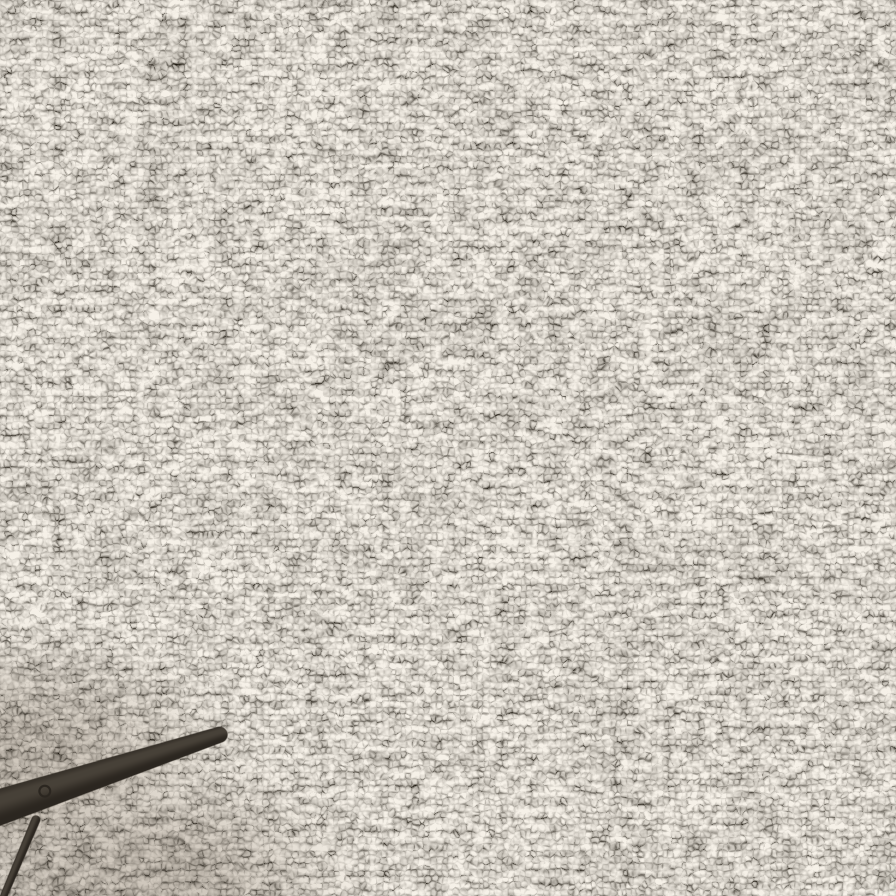
Give the GLSL for this texture, as a three.js fragment shader.

```glsl
varying vec2 vUv;

const vec2 LOOP_COUNT = vec2(150.0, 138.0);
const vec3 WOOL_TINT = vec3(0.0, -0.02, -0.055);
const vec3 SHADOW_TINT = vec3(0.84, 0.825, 0.81);
const vec3 METAL_DARK = vec3(0.17, 0.15, 0.125);
const vec3 METAL_LIGHT = vec3(0.28, 0.255, 0.22);

vec2 hash2(vec2 p) {
  vec3 q = fract(p.xyx * vec3(0.1031, 0.1030, 0.0973));
  q += dot(q, q.yzx + 33.33);
  return fract((q.xx + q.yz) * q.zy);
}

float gradientDot(vec2 cell, vec2 corner, vec2 f) {
  float angle = 6.2832 * hash2(cell + corner).x;
  return dot(vec2(cos(angle), sin(angle)), f - corner);
}

// Gradient noise, roughly -0.7 to 0.7
float gradientNoise(vec2 p) {
  vec2 i = floor(p);
  vec2 f = p - i;
  vec2 u = f * f * f * (f * (f * 6.0 - 15.0) + 10.0);
  float low = mix(gradientDot(i, vec2(0, 0), f), gradientDot(i, vec2(1, 0), f), u.x);
  float high = mix(gradientDot(i, vec2(0, 1), f), gradientDot(i, vec2(1, 1), f), u.x);
  return mix(low, high, u.y);
}

// Jittered yarn loops: x = gap to next loop, y = how level that gap lies, zw = loop randoms
vec4 yarnLoops(vec2 p, vec2 jitter) {
  vec2 base = floor(p);
  vec2 nearest = vec2(9.0);
  vec2 second = vec2(9.0);
  vec2 id = vec2(0.0);
  for (int j = -1; j <= 1; j++) {
    for (int i = -1; i <= 1; i++) {
      vec2 cell = base + vec2(float(i), float(j));
      vec2 toPoint = p - cell - 0.5 - jitter * (hash2(cell) - 0.5);
      if (length(toPoint) < length(nearest)) {
        second = nearest;
        nearest = toPoint;
        id = cell;
      } else if (length(toPoint) < length(second)) {
        second = toPoint;
      }
    }
  }
  float level = abs(normalize(second - nearest).y);
  return vec4(length(second) - length(nearest), level, hash2(id + 217.0));
}

// Brightness of the looped pile
float carpetTone(vec2 uv) {
  vec2 warp = 0.45 * vec2(gradientNoise(uv * 40.0), gradientNoise(uv * 40.0 + 71.0));
  warp += 0.32 * vec2(gradientNoise(uv * 125.0 + 9.0), gradientNoise(uv * 125.0 + 83.0));
  vec4 yarn = yarnLoops(uv * LOOP_COUNT + warp, vec2(0.65, 0.5));
  float streak = gradientNoise(uv * vec2(38.0, 100.0) + 13.0);
  float tuft = gradientNoise(uv * vec2(85.0, 120.0) + 29.0);
  float fibre = gradientNoise(uv * vec2(190.0, 240.0) + 47.0);
  float patches = gradientNoise(uv * vec2(8.0, 15.0) + 5.0);

  // Gaps are broken up, and deeper between rows than between columns
  float gap = 1.0 - smoothstep(-0.08, 0.6, yarn.x);
  float broken = smoothstep(-0.3, 0.4, tuft);
  float depth = 0.08 + broken * (0.12 + 0.30 * yarn.z * yarn.z) + 0.32 * max(-streak, 0.0);
  depth *= mix(0.65, 1.05, yarn.y);

  float tone = 0.892 + 0.08 * (yarn.w - 0.5) + 0.16 * streak;
  tone += 0.13 * fibre - 0.10 * tuft + 0.06 * patches;
  return min(tone - gap * depth, 0.965);
}

// Tapered rod: x = signed distance, y = position across it from -1 to 1
vec2 rod(vec2 p, vec2 a, vec2 b, float ra, float rb) {
  vec2 ab = b - a;
  float t = clamp(dot(p - a, ab) / dot(ab, ab), 0.0, 1.0);
  float radius = mix(ra, rb, t);
  vec2 away = p - a - ab * t;
  float across = dot(away, normalize(vec2(-ab.y, ab.x))) / radius;
  return vec2(length(away) - radius, across);
}

vec3 drawRod(vec3 under, vec2 shape) {
  float light = smoothstep(-0.7, 0.3, shape.y) * (1.0 - 0.6 * smoothstep(0.5, 1.0, shape.y));
  vec3 metal = mix(METAL_DARK, METAL_LIGHT, light);
  return mix(metal, under, smoothstep(-0.001, 0.001, shape.x));
}

float softEllipse(vec2 p, vec2 centre, vec2 size) {
  return 1.0 - smoothstep(0.25, 1.25, length((p - centre) / size));
}

void main() {
  vec3 color = vec3(carpetTone(vUv)) + WOOL_TINT;

  // Soft cast shadow
  float shadow = max(softEllipse(vUv, vec2(0.01, 0.13), vec2(0.25, 0.16)),
                     softEllipse(vUv, vec2(0.14, 0.01), vec2(0.25, 0.15)));
  color *= mix(vec3(1.0), SHADOW_TINT, shadow);

  // Metal leg with its thin brace and bolt
  color = drawRod(color, rod(vUv, vec2(0.0, -0.01), vec2(0.04, 0.085), 0.004, 0.005));
  color = drawRod(color, rod(vUv, vec2(-0.05, 0.083), vec2(0.245, 0.18), 0.022, 0.009));
  float bolt = abs(length(vUv - vec2(0.05, 0.117)) - 0.006);
  color = mix(METAL_DARK, color, smoothstep(0.0005, 0.002, bolt));

  gl_FragColor = vec4(color, 1.0);
}
```
